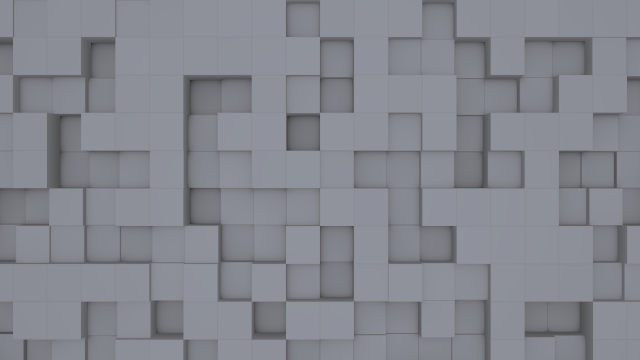
This background is drawn by a Shadertoy shader. Its source:

```glsl
#define CELL vec2(0.0948, 0.1050)   // block size, in canvas heights
#define GRID_SHIFT vec2(40.0, 40.22)
#define PARALLAX 0.05               // shrink of the deepest floor
#define FLUSH_SHARE 0.43            // share of blocks at full height
#define CLUSTERING 0.45
#define AMBIENT_SHADE 0.095
#define CONTACT_SHADE 0.24
#define SEAM_WIDTH 0.022
#define SURFACE_COLOR vec3(0.562, 0.575, 0.612)
#define SHADE_TINT vec3(1.0, 1.04, 1.12)
#define SAMPLES 3

float hash(vec2 p) {
    vec3 q = fract(vec3(p.xyx) * 0.1031);
    q += dot(q, q.yzx + 33.33);
    return fract((q.x + q.y) * q.z);
}

float cornerSlope(vec2 corner, vec2 offset) {
    float angle = 6.2832 * hash(corner + 71.0);
    return dot(vec2(cos(angle), sin(angle)), offset);
}

float gradientNoise(vec2 p) {
    vec2 i = floor(p), f = p - i;
    vec2 u = f * f * f * (f * (f * 6.0 - 15.0) + 10.0);
    vec2 e = vec2(0.0, 1.0);
    return mix(mix(cornerSlope(i, f), cornerSlope(i + e.yx, f - e.yx), u.x),
               mix(cornerSlope(i + e.xy, f - e.xy), cornerSlope(i + 1.0, f - 1.0), u.x), u.y);
}

// Depth of a block top: 0 is flush with the front, 1 is the deepest
float blockDepth(vec2 cell) {
    float r = hash(cell + 13.0) + CLUSTERING * gradientNoise(cell * 0.31 + 0.17);
    return clamp((r - FLUSH_SHARE) / (0.95 - FLUSH_SHARE), 0.0, 1.0);
}

// Darkening of a block top by its taller neighbours
float occlusion(vec2 cell, vec2 local, float depth) {
    float total = 0.0;
    for (int y = -1; y <= 1; y++)
    for (int x = -1; x <= 1; x++) {
        if (x == 0 && y == 0) continue;
        vec2 side = vec2(x, y);
        float rise = max(depth - blockDepth(cell + side), 0.0);
        float dist = length(max(abs(local - 0.5 - side) - 0.5, 0.0));
        float lean = 1.0 + 0.3 * dot(normalize(side), vec2(-0.7, 0.7));
        total += lean * (AMBIENT_SHADE * rise * exp(-2.0 * dist)
               + CONTACT_SHADE * smoothstep(0.0, 0.6, rise) * exp(-14.0 * dist));
    }
    return total;
}

float topLight(vec2 cell, vec2 local, float depth) {
    vec2 border = min(local, 1.0 - local);
    float seam = 1.0 - smoothstep(0.0, SEAM_WIDTH, min(border.x, border.y));
    float seamShade = seam * (0.05 + 0.1 * smoothstep(0.0, 0.3, depth));
    float tone = 0.015 * (hash(cell + 5.0) - 0.5);
    return exp(-occlusion(cell, local, depth) - seamShade) + tone;
}

// Follow the view ray down through the blocks to a top or a side wall
float traceLight(vec2 p) {
    vec2 start = p / CELL + GRID_SHIFT;
    vec2 slope = PARALLAX * p / CELL + 1e-5;
    vec2 cell = floor(start);
    float reached = 0.0;
    for (int i = 0; i < 4; i++) {
        float depth = blockDepth(cell);
        if (depth < reached) return mix(0.76, 0.56, reached);
        vec2 exits = (cell + step(0.0, slope) - start) / slope;
        float next = min(exits.x, exits.y);
        if (depth <= next) return topLight(cell, start + slope * depth - cell, depth);
        cell += exits.x < exits.y ? vec2(sign(slope.x), 0.0) : vec2(0.0, sign(slope.y));
        reached = next;
    }
    return 0.56;
}

void mainImage(out vec4 fragColor, in vec2 fragCoord) {
    // Average several rays per pixel for smooth edges
    float light = 0.0;
    for (int y = 0; y < SAMPLES; y++)
    for (int x = 0; x < SAMPLES; x++) {
        vec2 jitter = (vec2(x, y) + 0.5) / float(SAMPLES) - 0.5;
        light += traceLight((fragCoord + jitter - 0.5 * iResolution.xy) / iResolution.y);
    }
    light /= float(SAMPLES * SAMPLES);

    // Slight falloff toward the corners
    vec2 p = (fragCoord - 0.5 * iResolution.xy) / iResolution.y;
    light *= 1.0 - 0.04 * dot(p, p);
    fragColor = vec4(SURFACE_COLOR * pow(vec3(light), SHADE_TINT), 1.0);
}
```
